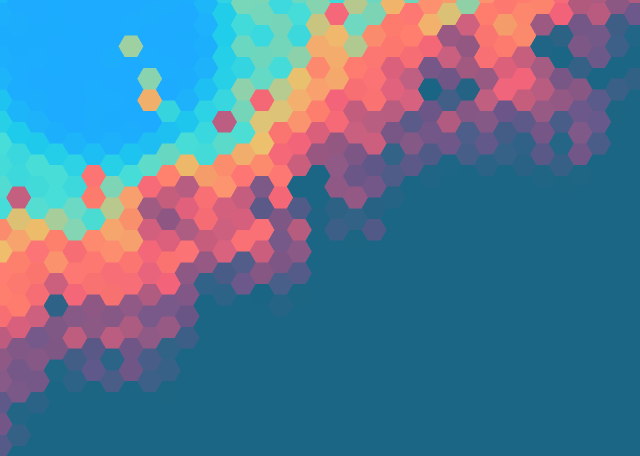
Reproduce this background procedurally as a Shadertoy shader.

```glsl
// Large areas that shift the palette: centre x, y from the top, radius, shift
const vec4 PATCHES[8] = vec4[8](
    vec4(0.366, 0.449, 0.092, 1.7), vec4(1.300, 0.073, 0.156, 1.4),
    vec4(1.223, 0.114, 0.051, 2.0), vec4(0.674, 0.412, 0.055, 3.0),
    vec4(0.549, 0.440, 0.055, 2.0), vec4(0.549, 0.527, 0.048, -1.3),
    vec4(0.980, 0.183, 0.073, 1.9), vec4(1.007, 0.077, 0.051, 2.0));

// Stray single cells: x, y from the top, shift
const vec3 ACCENTS[11] = vec3[11](
    vec3(0.328, 0.174, 3.0), vec3(0.328, 0.220, 2.9), vec3(0.369, 0.244, 2.0),
    vec3(0.205, 0.385, 3.2), vec3(0.205, 0.432, 2.6), vec3(0.041, 0.434, 2.6),
    vec3(0.287, 0.101, 2.4), vec3(0.123, 0.668, 2.0), vec3(0.738, 0.031, 1.8),
    vec3(0.491, 0.267, 3.6), vec3(0.571, 0.220, 1.5));

// Blue, cyan, turquoise, sand, coral, pink, mauve, slate, teal
const vec3 PALETTE[9] = vec3[9](
    vec3(0.11, 0.67, 1.00), vec3(0.12, 0.80, 0.92), vec3(0.29, 0.87, 0.84),
    vec3(0.93, 0.75, 0.42), vec3(1.00, 0.49, 0.43), vec3(0.95, 0.39, 0.48),
    vec3(0.61, 0.35, 0.51), vec3(0.41, 0.34, 0.54), vec3(0.11, 0.40, 0.52));

float hash(vec2 p) {
    vec3 q = fract(vec3(p.xyx) * 0.1031);
    q += dot(q, q.yzx + 33.33);
    return fract((q.x + q.y) * q.z);
}

float disc(vec2 p, vec2 centre, float radius) {
    return 1.0 - smoothstep(0.6, 1.0, length(p - centre) / radius);
}

// Centre of the flat-topped hexagon that holds p
vec2 hexCentre(vec2 p) {
    vec2 pitch = vec2(0.08206, 0.04736);
    vec2 evenOrigin = vec2(0.0, 0.0306);
    vec2 oddOrigin = evenOrigin + vec2(0.5, -0.5) * pitch;
    vec2 a = evenOrigin + pitch * round((p - evenOrigin) / pitch);
    vec2 b = oddOrigin + pitch * round((p - oddOrigin) / pitch);
    return distance(p, a) < distance(p, b) ? a : b;
}

// Lower limit of the cool sky
float skyEdge(float x) {
    return 0.458 - 0.128 * smoothstep(0.220, 0.385, x)
                 - 0.156 * smoothstep(0.522, 0.595, x)
                 - 0.137 * smoothstep(0.641, 0.714, x)
                 - 0.092 * smoothstep(0.733, 0.879, x)
                 - 0.183 * smoothstep(1.026, 1.407, x);
}

// Upper limit of the flat teal ground
float groundEdge(float x) {
    return 0.989 - 0.147 * smoothstep(0.000, 0.110, x)
                 - 0.183 * smoothstep(0.366, 0.458, x)
                 - 0.147 * smoothstep(0.632, 0.705, x)
                 - 0.137 * smoothstep(0.824, 0.879, x)
                 - 0.183 * smoothstep(1.264, 1.390, x);
}

vec3 cellColor(vec2 c) {
    // Cool oval sky, then a warm band that descends to the ground
    float sky = 2.0 * smoothstep(1.0, 1.6, length((c - vec2(0.22, 0.082)) / 0.21));
    float top = skyEdge(c.x);
    float depth = (c.y - top) / (groundEdge(c.x) - top);
    float tone = mix(sky, 2.5 + 5.3 * max(depth, 0.0), smoothstep(-0.08, 0.02, depth));

    for (int i = 0; i < 8; i++)
        tone += PATCHES[i].w * disc(c, PATCHES[i].xy, PATCHES[i].z);
    for (int i = 0; i < 11; i++)
        tone += ACCENTS[i].z * disc(c, ACCENTS[i].xy, 0.022);

    // Jitter each cell, mostly inside the warm band
    vec2 id = round(c / vec2(0.04103, 0.02368));
    float grain = hash(id + 17.0) - 0.5;
    float spread = smoothstep(1.0, 3.0, tone) * (1.0 - smoothstep(7.0, 8.5, tone));
    tone = clamp(tone + grain * (0.2 + 1.5 * spread), 0.0, 7.999);

    int k = int(tone);
    vec3 color = mix(PALETTE[k], PALETTE[k + 1], fract(tone));
    return color + 0.015 * spread * (hash(id + 91.0) - 0.5);
}

void mainImage(out vec4 fragColor, in vec2 fragCoord) {
    // Four samples per pixel smooth the cell edges
    vec3 color = vec3(0.0);
    for (int i = 0; i < 4; i++) {
        vec2 offset = vec2(i % 2, i / 2) * 0.5 - 0.25;
        vec2 p = (fragCoord + offset) / iResolution.y;
        color += cellColor(hexCentre(vec2(p.x, 1.0 - p.y)));
    }
    fragColor = vec4(color / 4.0, 1.0);
}
```
